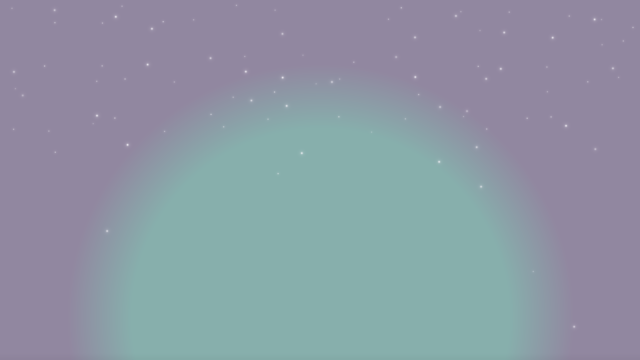
Reproduce this background procedurally as a Shadertoy shader.

```glsl
// Dusk sky: a soft teal dome of light on muted violet, with small stars thinning downward.

// Lengths are in canvas heights, measured from the lower left.
const vec3 SKY_VIOLET = vec3(0.569, 0.529, 0.627);
const vec3 DOME_TEAL = vec3(0.529, 0.686, 0.675);
const vec3 STAR_WHITE = vec3(0.97, 0.96, 0.98);

const float DOME_CENTER_X = 0.501; // fraction of the width
const float DOME_CENTER_Y = 0.118;
const float DOME_INNER = 0.525;
const float DOME_OUTER = 0.705;

const float STAR_FLOOR = 0.38;     // below this height stars are very rare
const float STAR_CEILING = 0.76;   // above this height they are densest
const float RARE_STARS = 0.02;
const float BASE_SHADE = 0.03;     // darkening along the lower edge
const float BASE_HEIGHT = 0.022;

float hash(vec2 p) {
    vec3 q = fract(vec3(p.xyx) * 0.1031);
    q += dot(q, q.yzx + 33.33);
    return fract((q.x + q.y) * q.z);
}

// One jittered star per cell; the chance of a star falls with height.
float starLayer(vec2 p, float cellSize, float radius, float density, float seed) {
    vec2 cell = floor(p / cellSize);
    vec2 key = cell + seed;
    vec2 jitter = vec2(hash(key + 17.3), hash(key + 41.7));
    vec2 star = (cell + mix(vec2(0.12), vec2(0.88), jitter)) * cellSize;

    float abundance = mix(RARE_STARS, density, smoothstep(STAR_FLOOR, STAR_CEILING, star.y));
    float present = step(hash(key + 73.1), abundance);
    float strength = mix(0.45, 1.0, hash(key + 97.9));

    // Keep the core wide enough to stay smooth on small canvases.
    float core = max(radius, 0.55 / iResolution.y);
    float d = length(p - star);
    float light = 0.75 * exp(-d * d / (core * core));
    light += 0.13 * exp(-d * d / (7.0 * core * core));
    return present * strength * light;
}

void mainImage(out vec4 fragColor, in vec2 fragCoord) {
    vec2 p = fragCoord / iResolution.y;
    float aspect = iResolution.x / iResolution.y;

    // Dome with a flat middle and a linear rim
    vec2 center = vec2(DOME_CENTER_X * aspect, DOME_CENTER_Y);
    float dome = clamp((DOME_OUTER - length(p - center)) / (DOME_OUTER - DOME_INNER), 0.0, 1.0);
    vec3 color = mix(SKY_VIOLET, DOME_TEAL, dome);

    // Bright stars, then faint ones
    float stars = starLayer(p, 0.125, 0.0030, 0.70, 5.0);
    stars += 0.55 * starLayer(p, 0.100, 0.0021, 0.75, 131.0);
    color = mix(color, STAR_WHITE, clamp(stars, 0.0, 1.0));

    // Thin shade at the base
    color *= 1.0 - BASE_SHADE * (1.0 - smoothstep(0.0, BASE_HEIGHT, p.y));

    fragColor = vec4(color, 1.0);
}
```
